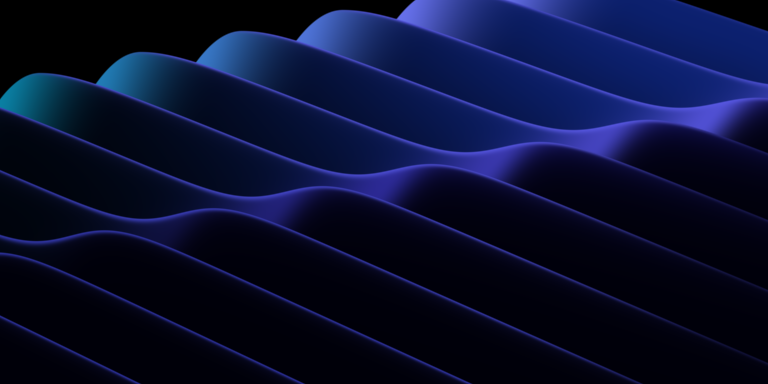
Write a Shadertoy shader that draws this background.

```glsl
// Overlapping glossy blue ribbons, stepping up to the right over a black sky.
#define FIRST_PEAK vec2(0.104, 0.810)
#define PEAK_STEP vec2(0.263, 0.0547)
#define STRETCH_STEP 0.020
#define FLATTEN_STEP 0.012
#define BACK_RIBBON 5
#define FRONT_RIBBON -7
#define TROUGH_CENTER 0.924
#define TROUGH_WIDTH 0.068
#define RIM_WIDTH 0.0055

// Drop of a ribbon edge below its peak: steep left flank, long slope, shallow dip.
float edgeDrop(float s) {
    if (s < 0.0) return 6.34 * s * s;
    float slope = 0.415 * (sqrt(s * s + 0.0137) - 0.117);
    float lift = 0.1745 / (1.0 + exp((TROUGH_CENTER - s) / TROUGH_WIDTH));
    return slope - lift;
}

// Surface colour: s runs along the ribbon, depth is measured down from its edge.
vec3 ribbonColor(float k, float s, float depth, float dist, float x) {
    float right = clamp(x * 0.5, 0.0, 1.0);

    // Upper face, lit more toward the right
    vec3 upper = mix(vec3(0.0, 0.018, 0.055), vec3(0.045, 0.125, 0.43),
                     smoothstep(0.0, 0.9, right));
    upper *= 1.0 - 0.2 * smoothstep(0.03, 0.2, depth);

    // Lower face, fading into near black
    vec3 lower = vec3(0.0, 0.0, 0.035);
    float nearEdge = exp(-depth / 0.065) * exp(-max(s - 1.0, 0.0) / 0.5);
    lower += vec3(0.05, 0.045, 0.27) * nearEdge * smoothstep(-4.0, 2.0, k);
    vec3 color = mix(upper, lower, smoothstep(0.78, 1.04, s + 0.7 * depth));

    // Bright left flank, teal in front and violet behind
    float hue = clamp(k / 4.0, 0.0, 1.0);
    vec3 flankColor = mix(vec3(0.04, 0.50, 0.64), vec3(0.40, 0.44, 0.92), hue);
    float flank = 1.0 - smoothstep(-0.11, 0.24, s + 0.35 * depth);
    color = mix(color, flankColor, pow(flank, 1.4) * smoothstep(-2.0, 0.0, k));

    // Violet sheen where the ribbon dips
    float along = s + 0.9 * depth - 0.93;
    float spread = along < 0.0 ? 0.15 : 0.085;
    float sheen = exp(-along * along / (spread * spread));
    vec3 sheenColor = mix(vec3(0.17, 0.16, 0.58), vec3(0.31, 0.31, 0.82),
                          clamp(k / 3.0, 0.0, 1.0));
    color = mix(color, sheenColor, sheen * smoothstep(-3.3, 0.3, k));

    // Thin lit rim with a soft halo below it
    float dip = exp(-pow((s - 0.84) / 0.2, 2.0));
    float fade = 1.0 - 0.75 * smoothstep(1.2, 2.0, x) * smoothstep(0.9, 1.3, s);
    fade *= 1.0 - 0.75 * smoothstep(3.5, 5.0, k);
    fade *= smoothstep(-0.08, 0.10, s);
    float width = RIM_WIDTH * (1.0 + 0.8 * dip);
    float rim = exp(-pow(max(dist, 0.0) / width, 2.0));
    float halo = exp(-max(dist, 0.0) / 0.016);
    vec3 rimColor = mix(vec3(0.20, 0.22, 0.70), vec3(0.34, 0.34, 0.88),
                        smoothstep(-4.0, 2.0, k));
    return mix(color, rimColor, fade * (0.70 * rim + 0.20 * halo));
}

void mainImage(out vec4 fragColor, in vec2 fragCoord) {
    vec2 p = fragCoord / iResolution.y;
    float pixel = 1.0 / iResolution.y;
    vec3 color = vec3(0.0);

    // Layer ribbons from back to front
    for (int i = BACK_RIBBON; i >= FRONT_RIBBON; i--) {
        float k = float(i);
        vec2 peak = FIRST_PEAK + k * PEAK_STEP;
        float stretch = 1.0 + STRETCH_STEP * k;
        float flatten = 1.0 - FLATTEN_STEP * k;
        float s = (p.x - peak.x) / stretch;
        float depth = peak.y - flatten * edgeDrop(s) - p.y;
        float slope = (edgeDrop(s + 0.002) - edgeDrop(s - 0.002)) / 0.004;
        float dist = depth / length(vec2(1.0, slope * flatten / stretch));
        float cover = smoothstep(-pixel, pixel, dist);
        color = mix(color, ribbonColor(k, s, max(depth, 0.0), dist, p.x), cover);
    }
    fragColor = vec4(color, 1.0);
}
```
